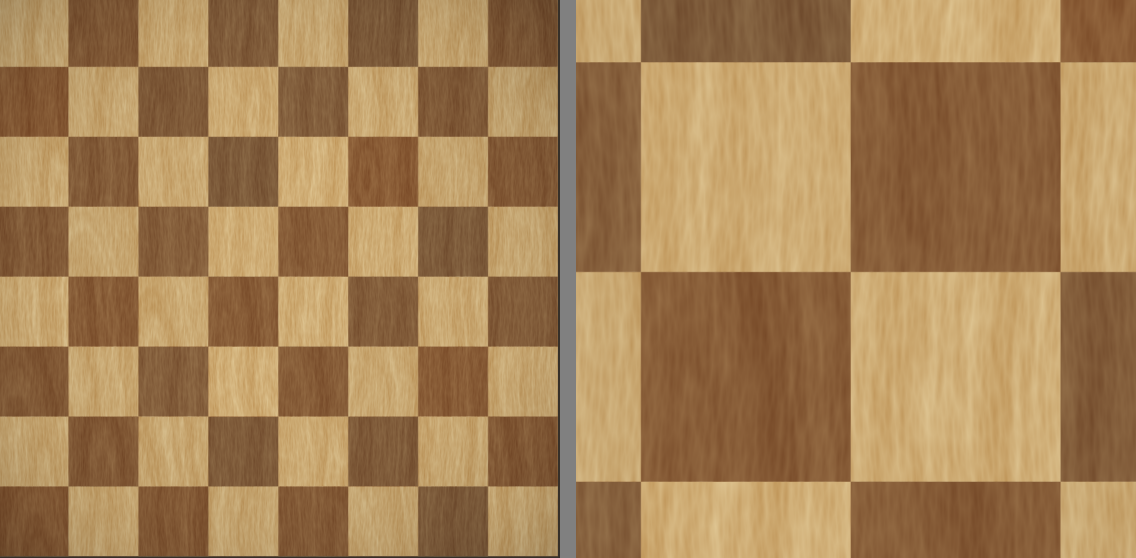
Left: the whole. Right: its middle third, enlarged.
This pattern is drawn by a WebGL 1 fragment shader. Its source:

```glsl
precision highp float;

// An eight by eight checkerboard of pale and brown wood squares with a thin
// dark rim at the right and bottom. Each square gets its own vertical grain:
// layered sines for the broad figure, stretched cellular noise for fibres.

uniform vec2 u_resolution;

// Layout, in canvas widths
const float TILE = 0.12487;
const vec2 BOARD_ORIGIN = vec2(-0.0026, 0.0029);
const float BOARD_RIGHT = 0.9964;

// Colours: low and high end of the grain for each wood
const vec3 PALE_LOW = vec3(0.750, 0.605, 0.385);
const vec3 PALE_HIGH = vec3(0.815, 0.705, 0.505);
const vec3 BROWN_LOW = vec3(0.475, 0.315, 0.185);
const vec3 BROWN_HIGH = vec3(0.545, 0.395, 0.250);
const vec3 RIM = vec3(0.21, 0.19, 0.16);

// Grain and variation
const vec2 FIBRE_CELLS = vec2(26.0, 2.6);
const vec2 PORE_CELLS = vec2(44.0, 9.0);
const float FIGURE_GAIN = 0.30;
const float FIBRE_GAIN = 0.75;
const float PORE_GAIN = 0.50;
const float TILE_SHADE = 0.045;
const vec3 TILE_TINT = vec3(0.030, -0.012, -0.030);
const float VIGNETTE = 0.10;
const float TAU = 6.2831853;

vec2 hash2(vec2 p) {
  vec2 k = vec2(dot(p, vec2(127.1, 311.7)), dot(p, vec2(269.5, 183.3)));
  return fract(sin(k) * 43758.55);
}

// Distance to the nearest scattered point
float cellular(vec2 p) {
  vec2 cell = floor(p);
  vec2 f = fract(p);
  float nearest = 2.0;
  for (int j = -1; j <= 1; j++) {
    for (int i = -1; i <= 1; i++) {
      vec2 o = vec2(float(i), float(j));
      nearest = min(nearest, length(o + hash2(cell + o) - f));
    }
  }
  return nearest;
}

// Broad growth bands; elongated rings give leaning streaks and arches
float figure(vec2 p, vec2 seedA, vec2 seedB) {
  vec2 centre = vec2(mix(-0.6, 1.4, seedA.x), mix(-0.8, 0.8, seedA.y));
  vec2 d = p - centre;
  d.x += 0.025 * sin(4.0 * p.y + TAU * seedB.x)
       + 0.010 * sin(9.0 * p.y + 5.0 * p.x + TAU * seedB.y);
  float ring = length(vec2(d.x, d.y * mix(0.05, 0.34, seedB.x)));
  float phase = TAU * seedB.y;
  float bands = sin(ring * 11.0 + phase)
              + 0.8 * sin(ring * 23.0 + 2.3 * phase + 1.5 * sin(ring * 7.0))
              + 0.6 * sin(ring * 47.0 + 4.1 * phase + 2.0 * sin(ring * 13.0))
              + 0.4 * sin(ring * 89.0 + 1.7 * phase);
  return bands * 0.6;
}

// Signed grain value centred on zero
float woodGrain(vec2 p, vec2 seedA, vec2 seedB) {
  vec2 shift = floor(seedA * 90.0);
  vec2 q = p + vec2(0.02 * sin(3.0 * p.y + TAU * seedA.x), 0.0);
  float fibre = cellular(q * FIBRE_CELLS + shift) - 0.45;
  float pore = cellular(q * PORE_CELLS + shift.yx) - 0.45;
  return FIGURE_GAIN * figure(p, seedA, seedB)
       + FIBRE_GAIN * fibre + PORE_GAIN * pore;
}

// Square wave of period two with smoothed steps
vec2 softAlternate(vec2 p, float width) {
  vec2 edge = 0.5 - abs(fract(p) - 0.5);
  return (1.0 - 2.0 * mod(floor(p), 2.0)) * clamp(edge / width, 0.0, 1.0);
}

void main() {
  float pixel = 1.0 / u_resolution.x;
  vec2 uv = gl_FragCoord.xy * pixel;
  vec2 board = (uv - BOARD_ORIGIN) / TILE;
  vec2 tile = floor(board);
  vec2 local = fract(board);

  // Grain and tone of this square
  vec2 seedA = hash2(tile + 3.7);
  vec2 seedB = hash2(tile + 41.3);
  float grain = 0.5 + woodGrain(local, seedA, seedB);
  vec3 pale = mix(PALE_LOW, PALE_HIGH, grain);
  vec3 brown = mix(BROWN_LOW, BROWN_HIGH, grain);
  brown += TILE_TINT * (seedB.x - 0.5);

  // Alternate the woods, beginning with brown at the lower left
  vec2 side = softAlternate(board, 0.7 * pixel / TILE);
  vec3 colour = mix(pale, brown, 0.5 + 0.5 * side.x * side.y);
  colour *= 1.0 + TILE_SHADE * (seedA.y - 0.5);

  // Gentle darkening towards the corners
  vec2 fromCentre = gl_FragCoord.xy / u_resolution - 0.5;
  colour *= 1.02 - VIGNETTE * pow(2.0 * dot(fromCentre, fromCentre), 2.0) * 2.0;

  // Dark rim beyond the right and bottom edges
  float inside = min(BOARD_RIGHT - uv.x, uv.y - BOARD_ORIGIN.y);
  colour = mix(RIM, colour, clamp(inside / pixel + 0.5, 0.0, 1.0));
  gl_FragColor = vec4(colour, 1.0);
}
```
